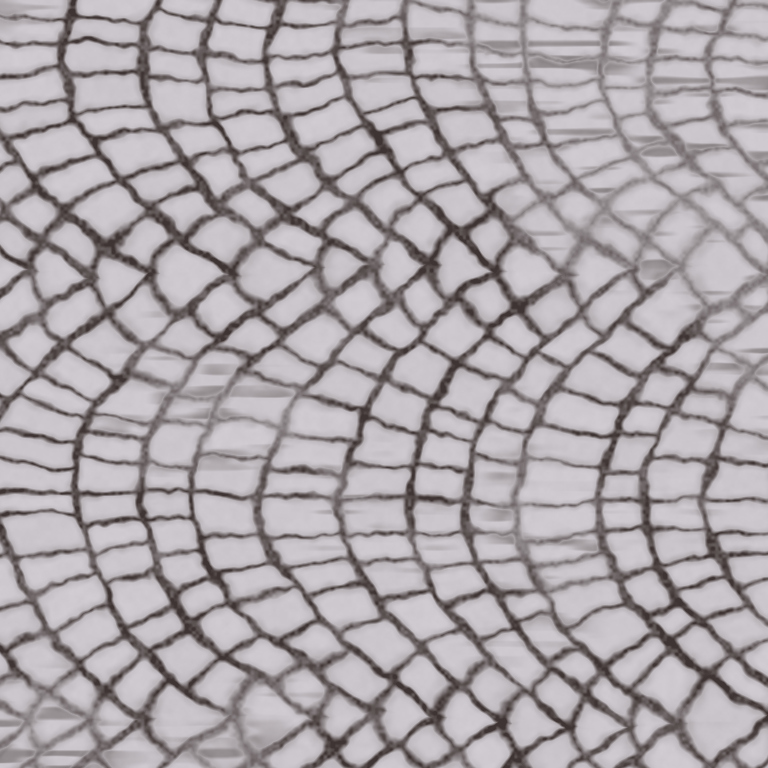
Write a WebGL 2 fragment shader that draws this texture.

```glsl
#version 300 es
precision highp float;
// Weathered pale cobblestones laid in stacked arcs, with dark earthy joints.

uniform vec2 u_resolution;
out vec4 fragColor;

const vec3 STONE = vec3(0.805, 0.787, 0.808);
const vec3 EARTH = vec3(0.245, 0.205, 0.200);
const float ARC_PERIOD = 0.58;     // height of one arc
const float ARC_DEPTH = 0.22;      // sideways bulge of an arc
const float CUSP_Y = 0.642;        // height where two arcs meet
const float COLUMN_WIDTH = 0.086;
const float COLUMN_JITTER = 0.5;
const float ROW_JITTER = 0.42;
const float ROW_TILT = 0.6;        // slope of cross joints at a cusp
const float COLUMN_GAP = 0.0042;   // half widths of the joints
const float ROW_GAP = 0.0022;
const float CORNER = 0.007;
const float SOFTNESS = 0.0042;

float hash(vec2 p) {
  vec3 q = fract(vec3(p.xyx) * 0.1031);
  q += dot(q, q.yzx + 33.33);
  return fract((q.x + q.y) * q.z);
}

float noise(vec2 p) {
  vec2 i = floor(p), f = fract(p);
  f = f * f * (3.0 - 2.0 * f);
  return mix(mix(hash(i), hash(i + vec2(1, 0)), f.x),
             mix(hash(i + vec2(0, 1)), hash(i + vec2(1, 1)), f.x), f.y);
}

float fbm(vec2 p) {
  float sum = 0.0, gain = 0.5;
  for (int i = 0; i < 4; i++) {
    sum += gain * noise(p);
    p = p * 2.03 + 17.1;
    gain *= 0.5;
  }
  return sum / 0.9375;
}

vec2 warp(vec2 p, float scale) {
  return vec2(noise(p * scale + 3.7), noise(p * scale + 51.3)) - 0.5;
}

float smoothMin(float a, float b, float k) {
  float h = max(k - abs(a - b), 0.0) / k;
  return min(a, b) - 0.25 * h * h * k;
}

float columnEdge(float n) {
  return n + COLUMN_JITTER * (hash(vec2(n + 40.0, 7.0)) - 0.5);
}

// Rows stay fixed at the cusp and the arc centre, so both arms join there.
float rowEdge(float r, float count, vec2 seed) {
  if (r < 0.0) return -9.0;
  float inner = step(0.5, r) * step(r, count - 0.5);
  return r + inner * ROW_JITTER * (hash(seed + vec2(r * 13.0, r * 5.0)) - 0.5);
}

// Returns distance to the column joint, to the row joint, and a stone tone.
vec3 cobble(vec2 p) {
  float y = (p.y - CUSP_Y) / ARC_PERIOD;
  float arc = floor(y + 0.5);
  float d = y - arc;
  float arm = d < 0.0 ? 0.0 : 1.0;
  float rise = 1.0 - 2.0 * abs(d);

  // Curved columns
  float c = (p.x - ARC_DEPTH * rise * rise) / COLUMN_WIDTH;
  float n = floor(c);
  if (c < columnEdge(n)) n -= 1.0;
  else if (c > columnEdge(n + 1.0)) n += 1.0;
  float lo = columnEdge(n), hi = columnEdge(n + 1.0);
  float slope = 4.0 * ARC_DEPTH / ARC_PERIOD * rise;
  float toColumn = min(c - lo, hi - c) * COLUMN_WIDTH / sqrt(1.0 + slope * slope);

  // Tilted rows, forming diamonds at the cusp
  vec2 seed = vec2(n + 60.0, arc * 2.0 + arm + 20.0);
  float count = 6.0 + floor(2.0 * hash(seed + 0.5));
  float rowHeight = 0.5 * ARC_PERIOD / count;
  float tilt = ROW_TILT * rise;
  float v = (abs(d) * ARC_PERIOD - tilt * (c - lo) * COLUMN_WIDTH) / rowHeight;
  float r = max(floor(v), -1.0);
  if (v < rowEdge(r, count, seed)) r -= 1.0;
  else if (v > rowEdge(r + 1.0, count, seed)) r += 1.0;
  float toRow = min(v - rowEdge(r, count, seed), rowEdge(r + 1.0, count, seed) - v);
  toRow *= rowHeight / sqrt(1.0 + tilt * tilt);

  float side = r < 0.0 ? 0.0 : arm;
  return vec3(toColumn, toRow, hash(vec2(n + 90.0, arc * 40.0 + side * 17.0 + r + 70.0)));
}

void main() {
  vec2 p = gl_FragCoord.xy / u_resolution.y;
  vec2 bent = p + 0.035 * warp(p, 5.0) + 0.011 * warp(p, 24.0) + 0.005 * warp(p, 85.0);
  vec3 stone = cobble(bent);

  // Joints with ragged width, worn away in patches
  float worn = smoothstep(0.48, 0.72, fbm(p * 4.0 + 8.0));
  float ragged = 0.5 + noise(p * 28.0 + 5.0);
  float dist = smoothMin(stone.x - COLUMN_GAP * ragged, stone.y - ROW_GAP * ragged, CORNER);
  float soft = SOFTNESS * (1.0 + 0.5 * worn);
  float joint = 1.0 - smoothstep(-0.6 * soft, soft, dist);
  float depth = mix(0.72, 1.05, noise(p * 18.0)) * (1.0 - 0.4 * worn);
  depth *= 0.74 + 0.42 * noise(p * 210.0);

  // Grime around the edges and sideways streaks on worn stones
  float grime = 0.13 * (1.0 - smoothstep(0.0, 0.011, dist)) * (0.4 + noise(p * 70.0));
  float streak = worn * 0.4 * smoothstep(0.55, 0.9, noise(vec2(p.x * 14.0, p.y * 105.0)));
  float grain = 0.05 * (fbm(p * 95.0) - 0.4) + 0.035 * (stone.z - 0.4);

  float shade = max(joint * depth, grime + streak * (1.0 - joint)) + grain;
  fragColor = vec4(mix(STONE, EARTH, clamp(shade, -0.03, 1.0)), 1.0);
}
```
